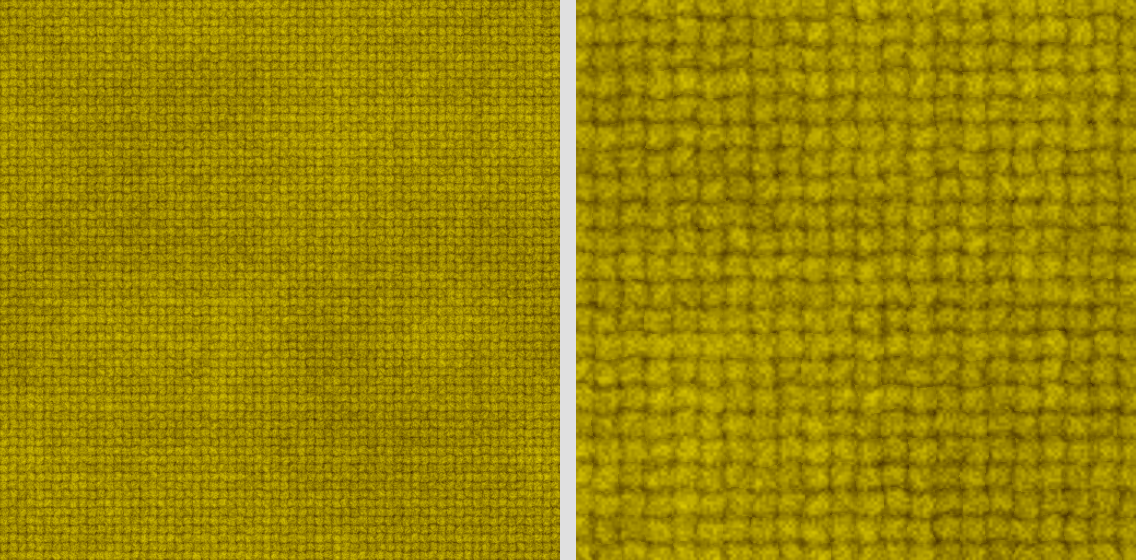
Left: the whole. Right: its middle third, enlarged.
Reproduce this texture procedurally as a Shadertoy shader.

```glsl
// Mustard plain-weave cloth: a grid of small padded stitches with fuzzy fibres.
#define THREADS 64.0       // repeats across and down, even so the weave wraps
#define WOBBLE 0.07        // sideways sway of the threads, in cells
#define GAP_DEPTH 0.112    // darkening between threads
#define GAP_SHARPNESS 3.0  // higher makes thinner gaps
#define FIBRE 0.13         // contrast of the twisted fibres
#define GRAIN 0.16         // contrast of the finest fuzz
#define THREAD_VARIATION 0.035
#define CELL_VARIATION 0.03
#define MOTTLE 0.07
#define BASE_TONE 0.674
#define SHADOW_COLOUR vec3(0.49, 0.406, 0.0)
#define LIGHT_COLOUR vec3(0.71, 0.634, 0.0)

const float PI = 3.14159265;

// Random value from 0 to 1 for a lattice cell.
float hash(vec2 cell) {
    uvec2 q = uvec2(cell) * uvec2(1597u, 3571u);
    uint n = (q.x ^ (q.y << 7)) + 7919u;
    n = (n ^ (n >> 15)) * 73244475u;
    n = (n ^ (n >> 13)) * 83492791u;
    n ^= n >> 16;
    return float(n & 65535u) / 65535.0;
}

// Smooth value noise, centred on zero, wrapping after a whole number of cells.
float noise(vec2 p, vec2 cells) {
    vec2 x = p * cells;
    vec2 i = floor(x);
    vec2 f = x - i;
    f = f * f * (3.0 - 2.0 * f);
    vec2 a = mod(i, cells);
    vec2 b = mod(i + 1.0, cells);
    float low = mix(hash(a), hash(vec2(b.x, a.y)), f.x);
    float high = mix(hash(vec2(a.x, b.y)), hash(b), f.x);
    return mix(low, high, f.y) - 0.5;
}

void mainImage(out vec4 fragColor, in vec2 fragCoord) {
    vec2 p = fragCoord / iResolution.xy;

    // Threads sway as they pass over and under each other.
    vec2 weave = p * THREADS;
    weave += WOBBLE * sin(PI * weave.yx);
    weave += 0.12 * vec2(noise(p, vec2(96.0)), noise(p.yx, vec2(80.0)));
    vec2 cell = mod(floor(weave), THREADS);
    float weftOnTop = mod(cell.x + cell.y, 2.0);

    // Soft dark gaps at the cell borders, uneven and stronger between rows.
    vec2 gap = pow(0.5 + 0.5 * cos(2.0 * PI * weave), vec2(GAP_SHARPNESS));
    gap *= 1.0 + 0.5 * vec2(noise(p, vec2(64.0, 128.0)), noise(p, vec2(128.0, 64.0)));
    float tone = BASE_TONE - GAP_DEPTH * dot(gap, vec2(0.92, 1.08));

    // Twisted fibres slant one way on the weft and the other on the warp.
    vec2 slanted = vec2(p.x + p.y, p.y - p.x);
    float weftFibre = noise(slanted, vec2(112.0, 240.0));
    float warpFibre = noise(slanted, vec2(240.0, 112.0));
    tone += FIBRE * mix(warpFibre, weftFibre, weftOnTop);
    tone += GRAIN * noise(p, vec2(512.0));

    // Uneven dye per row, column and stitch, then broad mottling.
    float rowTone = hash(vec2(101.0, cell.y)) - 0.5;
    float columnTone = hash(vec2(cell.x, 211.0)) - 0.5;
    tone += THREAD_VARIATION * (rowTone + 0.8 * columnTone);
    tone += CELL_VARIATION * (hash(cell + 300.0) - 0.5);
    tone += MOTTLE * (noise(p, vec2(5.0)) + 0.4 * noise(p, vec2(20.0, 28.0)));

    // The tone is the red level; the ramp extends past both colours.
    float ramp = (tone - SHADOW_COLOUR.r) / (LIGHT_COLOUR.r - SHADOW_COLOUR.r);
    vec3 colour = mix(SHADOW_COLOUR, LIGHT_COLOUR, ramp);
    fragColor = vec4(clamp(colour, 0.0, 1.0), 1.0);
}
```
